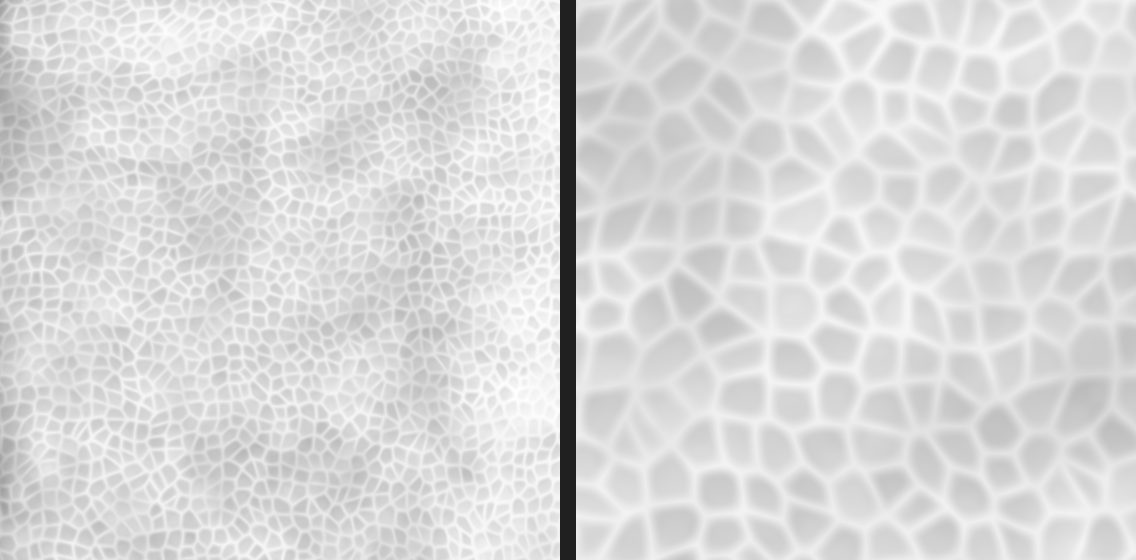
Left: the whole. Right: its middle third, enlarged.
Reproduce this texture procedurally as a WebGL 2 fragment shader.

```glsl
#version 300 es
precision highp float;
// Pale pebbled surface: soft grey cells between bright rounded ridges, with faint folds.

#define CELLS 37.0          // cells across the canvas
#define JITTER 0.80         // irregularity of the cell centres
#define ROUNDING 13.0       // lower is rounder
#define CELL_TONE 0.824
#define RIDGE_GAIN 0.098
#define CELL_VARIATION 0.05
#define TOP_SHADE 0.05      // darkening at the upper side of a cell
#define BLOTCH_GAIN 0.11
#define FOLD_GAIN 0.045
#define EDGE_SHADOW 0.24    // dark left margin
#define SIDE_LIGHT 0.075    // bright right side

uniform vec2 u_resolution;
out vec4 fragColor;

vec3 hash(vec2 p) {
    vec3 h = fract(p.xyx * vec3(0.1031, 0.1030, 0.0973));
    h += dot(h, h.yxz + 33.33);
    return fract((h.xxy + h.yzz) * h.zyx);
}

vec2 seedOffset(vec2 id) {
    return 0.5 + JITTER * (hash(id + 71.0).xy - 0.5);
}

// Smooth cellular noise, about -0.5 to 0.5
float patches(vec2 p) {
    vec2 base = floor(p);
    float sum = 0.0, total = 0.0;
    for (int j = -1; j <= 1; j++)
    for (int i = -1; i <= 1; i++) {
        vec2 id = base + vec2(i, j);
        vec3 h = hash(id + 19.0);
        vec2 d = id + 0.25 + 0.5 * h.xy - p;
        float w = exp(-5.0 * dot(d, d));
        sum += w * (h.z - 0.5);
        total += w;
    }
    return sum / total;
}

// x: rounded border distance, y: height above the seed, z: cell random value
vec3 pebbles(vec2 p) {
    vec2 base = floor(p), nearId = base, nearest = vec2(0.0);
    float best = 9.0;
    for (int j = -1; j <= 1; j++)
    for (int i = -1; i <= 1; i++) {
        vec2 id = base + vec2(i, j);
        vec2 d = id + seedOffset(id) - p;
        if (dot(d, d) < best) {
            best = dot(d, d);
            nearest = d;
            nearId = id;
        }
    }
    float sum = 0.0;
    for (int j = -2; j <= 2; j++)
    for (int i = -2; i <= 2; i++) {
        if (i == 0 && j == 0) continue;
        vec2 id = nearId + vec2(i, j);
        vec2 d = id + seedOffset(id) - p;
        sum += exp(-ROUNDING * dot(0.5 * (nearest + d), normalize(d - nearest)));
    }
    return vec3(-log(sum) / ROUNDING, -nearest.y, hash(nearId + 7.0).z);
}

// Slanted folds: a slow darkening upwards, then a bright lip
float folds(vec2 uv) {
    float wave = 0.025 * sin(9.0 * uv.x + 5.0 * uv.y) + 0.012 * sin(23.0 * uv.x - 7.0 * uv.y);
    float t = fract(6.0 * (uv.y - 0.24 * uv.x + wave));
    return 0.5 - t + smoothstep(0.86, 1.0, t);
}

float spot(vec2 uv, vec2 centre, vec2 size) {
    vec2 d = (uv - centre) / size;
    return exp(-dot(d, d));
}

// Broad light and shadow over the sheet
float lighting(vec2 uv) {
    float tone = BLOTCH_GAIN * (0.7 * patches(uv * 9.0) + 0.6 * patches(uv * 21.0 + 5.0));
    float foldMask = 0.3 + 0.7 * smoothstep(0.45, 0.8, uv.y);
    tone += FOLD_GAIN * foldMask * folds(uv);
    float margin = exp(-uv.x / 0.038) * (0.65 + patches(uv * 11.0 + 40.0));
    tone -= EDGE_SHADOW * margin * (0.75 + 0.45 * cos(6.3 * uv.y));
    tone += SIDE_LIGHT * smoothstep(0.76, 0.95, uv.x + 0.025 * sin(8.0 * uv.y));
    tone += 0.07 * spot(uv, vec2(0.87, 0.99), vec2(0.13, 0.06));
    tone += 0.04 * spot(uv, vec2(0.25, 0.95), vec2(0.22, 0.05));
    tone -= 0.06 * spot(uv, vec2(0.83, 0.86), vec2(0.06, 0.10));
    tone -= 0.04 * spot(uv, vec2(0.44, 0.23), vec2(0.12, 0.17));
    tone -= 0.03 * spot(uv, vec2(0.77, 0.45), vec2(0.06, 0.30));
    return tone;
}

void main() {
    vec2 uv = gl_FragCoord.xy / u_resolution;

    // Cells grow towards the bottom and shrink towards the right
    vec2 p = uv + vec2(0.07 * uv.x * uv.x * uv.x, 0.10 * uv.y * (uv.y - 0.6));
    p += 0.006 * sin(vec2(17.0, 21.0) * uv.yx + vec2(0.0, 2.0));
    p += 0.003 * sin(vec2(61.0, 53.0) * uv.yx + 4.0 * uv);
    vec3 cell = pebbles(p * CELLS);

    float ridge = 1.0 - smoothstep(-0.07, 0.25, cell.x);
    float strength = 1.0 + 0.7 * patches(uv * 15.0 + 80.0);
    float tone = CELL_TONE + RIDGE_GAIN * strength * ridge;
    tone += (1.0 - ridge) * (CELL_VARIATION * (cell.z - 0.5) - TOP_SHADE * cell.y);
    tone += lighting(uv) + 0.025 * patches(uv * 75.0);

    // Compress the highlights
    tone -= 0.5 * max(tone - 0.95, 0.0);
    fragColor = vec4(vec3(clamp(tone, 0.0, 1.0)), 1.0);
}
```
